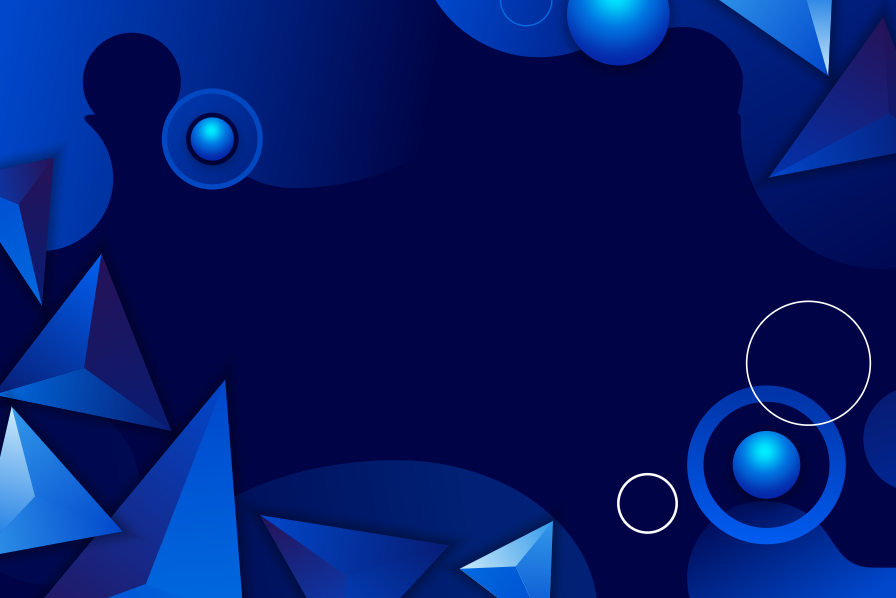
This background is drawn by a WebGL 2 fragment shader. Its source:

```glsl
#version 300 es
precision highp float;
uniform vec2 u_resolution;
out vec4 fragColor;

const vec3 NAVY = vec3(0.0, 0.015, 0.275);
const vec3 DUSK = vec3(0.03, 0.11, 0.45);
const vec3 PLUM = vec3(0.15, 0.07, 0.34);
const vec3 ROYAL = vec3(0.0, 0.28, 0.8);
const vec3 AZURE = vec3(0.0, 0.42, 0.88);
const vec3 SKY = vec3(0.2, 0.6, 0.92);
const vec3 ICE = vec3(0.8, 0.92, 0.98);

vec2 p;       // canvas position: 768 wide, 512 high, y downwards
float pixel;  // size of one pixel in canvas units
vec3 color;

float cover(float d) { return clamp(0.5 - d / pixel, 0.0, 1.0); }

void paint(float d, vec3 c) { color = mix(color, c, cover(d)); }

void shadow(float d, float strength) {
    color *= 1.0 - strength * (1.0 - smoothstep(-8.0, 12.0, d));
}

float circle(vec2 center, float r) { return length(p - center) - r; }

float ring(vec2 center, float r, float width) {
    return abs(circle(center, r)) - 0.5 * width;
}

float box(vec2 low, vec2 high) {
    vec2 q = max(low - p, p - high);
    return max(q.x, q.y);
}

float blend(float a, float b, float k) {
    float h = max(k - abs(a - b), 0.0) / k;
    return min(a, b) - 0.25 * h * h * k;
}

float cross2(vec2 a, vec2 b) { return a.x * b.y - a.y * b.x; }

float triangle(vec2 a, vec2 b, vec2 c) {
    float side = -sign(cross2(b - a, c - a));
    vec3 d = vec3(cross2(normalize(b - a), p - a),
                  cross2(normalize(c - b), p - b),
                  cross2(normalize(a - c), p - c)) * side;
    return max(d.x, max(d.y, d.z));
}

// Linear gradient from point a to point b
vec3 ramp(vec2 a, vec2 b, vec3 ca, vec3 cb) {
    return mix(ca, cb, clamp(dot(p - a, b - a) / dot(b - a, b - a), 0.0, 1.0));
}

// Pyramid seen from above: three facets meet at the apex
void pyramid(vec2 a, vec2 b, vec2 c, vec2 apex,
             vec3 ab, vec3 ba, vec3 bc, vec3 cb, vec3 ca, vec3 ac) {
    vec3 body = ramp(a, b, ab, ba);
    body = mix(body, ramp(b, c, bc, cb), cover(triangle(b, c, apex)));
    body = mix(body, ramp(c, a, ca, ac), cover(triangle(c, a, apex)));
    float d = triangle(a, b, c);
    shadow(d - 2.0, 0.4);
    paint(d, body);
}

void ball(vec2 center, float r) {
    float t = length(p - center + vec2(0.05, 0.4) * r) / r;
    vec3 c = mix(vec3(0.0, 0.93, 1.0), vec3(0.0, 0.48, 0.9), smoothstep(0.0, 0.75, t));
    c = mix(c, vec3(0.02, 0.15, 0.66), smoothstep(0.5, 1.4, t));
    shadow(circle(center + vec2(0.0, 3.0), r), 0.35);
    paint(circle(center, r), c);
}

void main() {
    p = vec2(gl_FragCoord.x, u_resolution.y - gl_FragCoord.y) / u_resolution * vec2(768, 512);
    pixel = 512.0 / u_resolution.y;
    color = NAVY;

    // Upper left wave, fading to the right
    vec2 q = p - vec2(252, 75);
    q.x *= q.x > 0.0 ? 0.6 : 1.0;
    float wave = max(box(vec2(-90, -90), vec2(420, 98)), -circle(vec2(113, 70), 42.0));
    wave = max(wave, min(p.x - 166.0, p.y - 75.0));
    wave = blend(wave, circle(vec2(35, 153), 62.0), 10.0);
    wave = blend(wave, length(q) - 86.0, 10.0);
    paint(wave, ramp(vec2(0, 40), vec2(365, 110), ROYAL, NAVY));

    // Upper right wave
    wave = max(box(vec2(572, -90), vec2(900, 95)), -circle(vec2(585, 76), 53.0));
    wave = blend(wave, circle(vec2(755, 110), 120.0), 10.0);
    paint(wave, ramp(vec2(600, 10), vec2(730, 240), vec3(0.0, 0.14, 0.53), vec3(0.0, 0.04, 0.33)));
    paint(circle(vec2(462, -56), 105.0), ramp(vec2(375, 0), vec2(530, 50), ROYAL, vec3(0.0, 0.11, 0.5)));

    // Lower waves
    q = p - vec2(340, 525);
    q.x *= q.x < 0.0 ? 0.61 : 0.76;
    wave = blend(length(q) - 131.0, circle(vec2(40, 420), 80.0), 30.0);
    paint(wave, ramp(vec2(100, 450), vec2(400, 400), vec3(0.0, 0.035, 0.31), vec3(0.0, 0.13, 0.46)));
    wave = blend(circle(vec2(655, 495), 66.0), box(vec2(680, 486), vec2(900, 700)), 28.0);
    paint(wave, ramp(vec2(650, 425), vec2(710, 530), vec3(0.0, 0.06, 0.37), ROYAL));
    paint(circle(vec2(785, 376), 45.0), ramp(vec2(745, 345), vec2(775, 420), DUSK, vec3(0.0, 0.15, 0.58)));

    // Discs, rings and balls
    vec2 disc = vec2(182, 119);
    paint(circle(disc, 43.0), ramp(vec2(140, 90), vec2(225, 150), vec3(0.0, 0.22, 0.68), vec3(0.0, 0.13, 0.51)));
    paint(ring(disc, 41.0, 4.5), vec3(0.0, 0.28, 0.76));
    paint(circle(disc, 22.5), NAVY);
    ball(disc, 18.5);
    paint(ring(vec2(451, 0), 22.0, 1.2), AZURE);
    ball(vec2(530, 12), 44.0);
    vec2 hoop = vec2(657, 398);
    paint(ring(hoop, 61.0, 14.0), ramp(vec2(660, 330), vec2(650, 466), vec3(0.0, 0.2, 0.65), vec3(0.0, 0.36, 0.94)));
    ball(hoop, 29.0);
    paint(ring(vec2(693, 311), 53.0, 1.4), vec3(1));
    paint(ring(vec2(555, 431), 25.0, 2.2), vec3(1));

    // Pyramids on the left
    pyramid(vec2(46, 135), vec2(36, 262), vec2(-36, 153), vec2(16, 175),
            PLUM, DUSK, AZURE, ROYAL, ROYAL, PLUM);
    pyramid(vec2(87, 217), vec2(147, 369), vec2(-6, 338), vec2(72, 315),
            PLUM, DUSK, DUSK, AZURE, DUSK, vec3(0.0, 0.38, 0.95));
    pyramid(vec2(193, 325), vec2(209, 530), vec2(15, 540), vec2(125, 500),
            ROYAL, AZURE, AZURE, ROYAL, PLUM, ROYAL);
    pyramid(vec2(10, 348), vec2(105, 455), vec2(-20, 478), vec2(30, 425),
            SKY, ROYAL, ROYAL, SKY, AZURE, ICE);

    // Pyramids along the bottom
    pyramid(vec2(223, 441), vec2(385, 467), vec2(293, 566), vec2(297, 493),
            ROYAL, DUSK, DUSK, ROYAL, ROYAL, PLUM);
    pyramid(vec2(474, 446), vec2(394, 487), vec2(470, 545), vec2(442, 485),
            SKY, ICE, AZURE, ROYAL, ROYAL, SKY);

    // Pyramids at the upper right
    pyramid(vec2(605, -8), vec2(710, 65), vec2(714, -20), vec2(690, -5),
            SKY, ROYAL, ICE, AZURE, AZURE, AZURE);
    pyramid(vec2(757, 15), vec2(659, 152), vec2(800, 125), vec2(762, 97),
            PLUM, vec3(0.0, 0.2, 0.68), ROYAL, DUSK, DUSK, PLUM);

    fragColor = vec4(color, 1);
}
```
